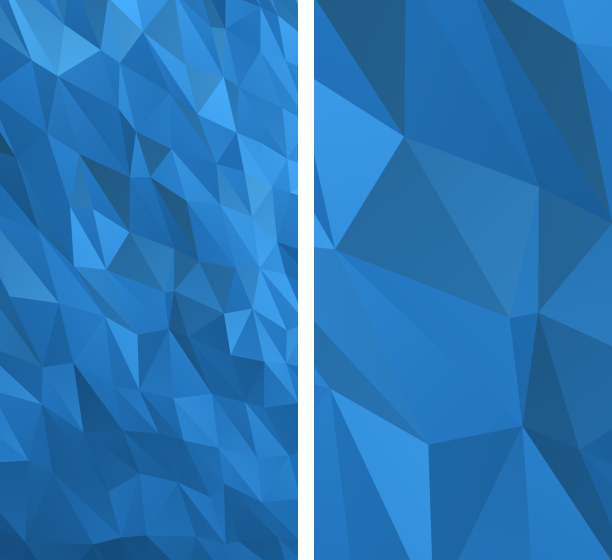
Left, the full canvas; right, a detail of the centre.
This background is drawn by a Shadertoy shader. Its source:

```glsl
const vec2 CELL = vec2(0.085, 0.11);   // facet size in canvas heights
const float FAN = 0.85;                // rows tilt more towards the top
const float SQUEEZE = 0.7;             // columns narrow towards the right
const float LEAN = 0.4;                // sideways shift per row

vec2 hash2(vec2 p) {
    vec3 q = fract(p.xyx * vec3(0.1031, 0.1030, 0.0973));
    q += dot(q, q.yzx + 33.33);
    return fract((q.xx + q.yz) * q.zy);
}

float gradientDot(vec2 corner, vec2 offset) {
    float angle = 6.2832 * hash2(corner + 71.0).x;
    return dot(vec2(cos(angle), sin(angle)), offset);
}

float gradientNoise(vec2 p) {
    vec2 i = floor(p), f = p - i;
    vec2 w = f * f * f * (f * (f * 6.0 - 15.0) + 10.0);
    vec2 e = vec2(1.0, 0.0);
    float low = mix(gradientDot(i, f), gradientDot(i + e, f - e), w.x);
    float high = mix(gradientDot(i + e.yx, f - e.yx), gradientDot(i + 1.0, f - 1.0), w.x);
    return mix(low, high, w.y);
}

// Canvas to fanned grid, and back
vec2 toGrid(vec2 p) {
    vec2 g = vec2(p.x * (1.0 + SQUEEZE * p.x), p.y * (1.0 + FAN * p.x)) / CELL;
    return g + vec2(LEAN * g.y, 0.5);
}

vec2 toCanvas(vec2 g) {
    g.y -= 0.5;
    g.x -= LEAN * g.y;
    g *= CELL;
    float x = (sqrt(max(1.0 + 4.0 * SQUEEZE * g.x, 0.0)) - 1.0) / (2.0 * SQUEEZE);
    return vec2(x, g.y / (1.0 + FAN * x));
}

vec2 meshVertex(vec2 id) {
    vec2 jitter = (hash2(id + 140.0) - 0.5) * vec2(0.68, 0.44);
    return toCanvas(id + jitter);
}

float edgeDistance(vec2 p, vec2 a, vec2 b) {
    vec2 e = b - a, d = p - a;
    return (e.x * d.y - e.y * d.x) / max(length(e), 1e-5);
}

float triangleCoverage(vec2 p, vec2 a, vec2 b, vec2 c, float blur) {
    float side = sign(edgeDistance(c, a, b));
    float d = min(side * edgeDistance(p, a, b),
              min(side * edgeDistance(p, b, c), side * edgeDistance(p, c, a)));
    return smoothstep(-blur, blur, d);
}

vec3 blueRamp(float tone, float muted) {
    vec3 dark = vec3(0.08, 0.30, 0.49);
    vec3 middle = vec3(0.13, 0.45, 0.735);
    vec3 bright = vec3(0.27, 0.67, 0.98);
    vec3 col = mix(dark, middle, clamp(tone * 2.0, 0.0, 1.0));
    col = mix(col, bright, clamp(tone * 2.0 - 1.0, 0.0, 1.0));
    return col + muted * vec3(0.035, 0.01, -0.04);
}

// Broad light bands, a rise to the upper right, and one random tilt per facet
vec3 facetColor(vec2 p, vec2 center, vec2 seed) {
    vec2 rnd = hash2(seed + 310.0);
    float band = gradientNoise(toGrid(center) * vec2(0.3, 0.55) + 5.3);
    float rise = dot(center - vec2(0.27, 0.5), vec2(0.35, 0.36));
    float contrast = mix(0.25, 0.52, smoothstep(0.1, 0.6, center.y));
    float tone = 0.48 + 0.55 * band + rise + contrast * (rnd.x - 0.5);
    float angle = 6.2832 * rnd.y;
    tone += 0.9 * dot(p - center, vec2(cos(angle), sin(angle)));
    float muted = smoothstep(0.45, 0.9, rnd.y + 0.35 - center.x);
    return blueRamp(tone, muted * smoothstep(0.2, 0.6, center.y));
}

// Colour in rgb is weighted by the coverage in a
vec4 facet(vec2 p, vec2 a, vec2 b, vec2 c, vec2 seed, float blur) {
    float cover = triangleCoverage(p, a, b, c, blur);
    if (cover <= 0.0) return vec4(0.0);
    return vec4(facetColor(p, (a + b + c) / 3.0, seed), 1.0) * cover;
}

void mainImage(out vec4 fragColor, in vec2 fragCoord) {
    vec2 p = fragCoord / iResolution.y;
    float blur = 0.7 / iResolution.y;
    vec2 home = floor(toGrid(p));
    vec4 sum = vec4(0.0);

    // Split each nearby quad along a random diagonal
    for (int j = -1; j <= 1; j++)
    for (int i = -1; i <= 1; i++) {
        vec2 id = home + vec2(i, j);
        vec2 a = meshVertex(id);
        vec2 b = meshVertex(id + vec2(1.0, 0.0));
        vec2 c = meshVertex(id + vec2(1.0, 1.0));
        vec2 d = meshVertex(id + vec2(0.0, 1.0));
        vec2 seed = id * vec2(2.0, 1.0);
        vec2 nextSeed = seed + vec2(1.0, 0.0);
        if (hash2(id + 57.0).x < 0.5) {
            sum += facet(p, a, b, c, seed, blur) + facet(p, a, c, d, nextSeed, blur);
        } else {
            sum += facet(p, a, b, d, seed, blur) + facet(p, b, c, d, nextSeed, blur);
        }
    }
    fragColor = vec4(sum.rgb / max(sum.a, 1e-4), 1.0);
}
```
